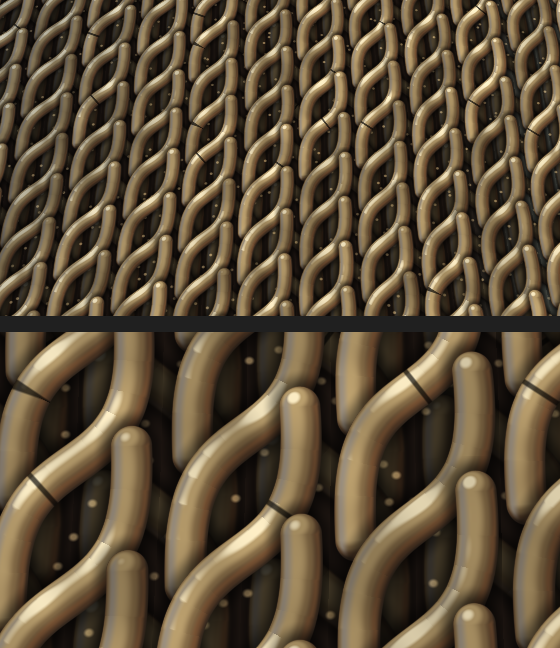
Top: the whole. Bottom: its middle third, enlarged.
Reproduce this texture procedurally as a Shadertoy shader.

```glsl
// Draws fanned columns of interlocked bronze wire links over a dim second layer of mesh.

const vec3 SHADOW = vec3(0.12, 0.09, 0.075);
const vec3 UMBER  = vec3(0.18, 0.14, 0.11);
const vec3 BROWN  = vec3(0.31, 0.23, 0.16);
const vec3 BRONZE = vec3(0.47, 0.39, 0.27);
const vec3 TAN    = vec3(0.66, 0.58, 0.42);
const vec3 STEEL  = vec3(0.52, 0.51, 0.51);
const vec3 CREAM  = vec3(0.89, 0.86, 0.75);

const float ROW_PITCH = 0.73;    // row height in column widths
const float WIRE_RADIUS = 0.122;
const int SEGMENTS = 12;

float hash(vec2 p) {
    return fract(sin(dot(p, vec2(127.1, 311.7))) * 43758.5);
}

// Layered sines, about -1 to 1
float waves(vec2 p) {
    return 0.5 * sin(p.x * 3.1 + 1.7 * sin(p.y * 2.3))
         + 0.3 * sin(p.y * 5.7 + 1.3 * sin(p.x * 4.1))
         + 0.2 * sin((p.x - p.y) * 9.3);
}

// Distance to the nearest scattered point
float cellular(vec2 p) {
    vec2 cell = floor(p);
    float nearest = 1.0;
    for (int j = -1; j <= 1; j++)
    for (int i = -1; i <= 1; i++) {
        vec2 id = cell + vec2(i, j);
        vec2 point = id + vec2(hash(id), hash(id + 37.0));
        nearest = min(nearest, length(p - point));
    }
    return nearest;
}

// Centre line of a link: a slanted S, t from -1 to 1
vec2 linkCurve(float t) {
    return vec2(0.34 * sin(1.8 * t), t * (0.45 + 0.42 * t * t));
}

// Curve parameter of the point nearest to q
float nearestOnLink(vec2 q) {
    float best = 1e3, bestT = 0.0;
    float dt = 2.0 / float(SEGMENTS);
    vec2 a = linkCurve(-1.0);
    for (int i = 0; i < SEGMENTS; i++) {
        float t = -1.0 + dt * float(i);
        vec2 b = linkCurve(t + dt);
        vec2 ab = b - a;
        float h = clamp(dot(q - a, ab) / dot(ab, ab), 0.0, 1.0);
        float d = length(q - a - ab * h);
        if (d < best) { best = d; bestT = t + dt * h; }
        a = b;
    }
    return bestT;
}

// Polished round wire; n is the offset across it, -1 to 1
vec3 metal(vec2 n, float wear) {
    float z = sqrt(max(0.0, 1.0 - dot(n, n)));
    float lit = dot(vec3(n, z), normalize(vec3(-0.3, 0.45, 0.8))) + 0.05 * wear;
    vec3 col = mix(UMBER, BROWN, smoothstep(0.0, 0.4, lit));
    col = mix(col, BRONZE, smoothstep(0.35, 0.68, lit));
    col = mix(col, TAN, smoothstep(0.65, 0.9, lit));
    float cool = smoothstep(0.3, 0.7, -n.x) * smoothstep(0.95, 0.7, length(n));
    col = mix(col, STEEL, 0.75 * cool);
    col = mix(col, CREAM, smoothstep(0.93, 1.0, lit));
    // warm bounce light along the lower edge
    float bounce = smoothstep(0.5, 0.8, n.x - n.y) * smoothstep(1.0, 0.8, length(n));
    return col + 0.1 * bounce * vec3(1.0, 0.6, 0.3);
}

// Paints one layer over base; lower links cover the ones above
vec3 meshLayer(vec3 base, vec2 grid, float mirror, float brightness, float pixel) {
    float column = floor(grid.x + 0.5);
    float down = grid.y + 0.3 * column + 0.4;
    float row = floor(down + 0.5);
    vec3 col = base;
    for (int k = -1; k <= 1; k++) {
        vec2 id = vec2(column, row + float(k));
        float seed = hash(id);
        vec2 q = vec2(grid.x - column, (id.y - down) * ROW_PITCH);
        q += 0.045 * (vec2(seed, hash(id + 19.0)) - 0.5);
        q.x *= mirror;
        float t = nearestOnLink(q);
        vec2 offset = q - linkCurve(t);
        float d = length(offset) - WIRE_RADIUS;
        vec2 n = offset / WIRE_RADIUS * vec2(mirror, 1.0);
        float wear = waves(id * 2.7 + vec2(t * 1.6, t));
        vec3 wire = metal(n, wear) * (0.92 + 0.2 * (seed - 0.5) + 0.1 * wear);
        // butt joint on some links
        float joint = mix(-0.65, 0.65, hash(id + 5.0));
        float cut = smoothstep(0.028, 0.01, abs(t - joint)) * step(0.72, seed);
        wire *= 1.0 - 0.65 * cut;
        // contact shadow, then the wire itself
        col *= mix(0.45, 1.0, smoothstep(-0.02, 0.11, d));
        col = mix(col, wire * brightness, smoothstep(pixel, -pixel, d));
    }
    return col;
}

void mainImage(out vec4 fragColor, in vec2 fragCoord) {
    vec2 p = fragCoord / iResolution.y;
    float depth = 1.0 - p.y;

    // Columns fan out and rows grow toward the bottom
    float spacing = 0.162 + 0.038 * depth;
    vec2 grid = vec2((p.x - 0.891) / spacing + 0.25,
                     log(1.0 + 0.354 * depth) / 0.04);
    grid.x += 0.025 * sin(grid.y * 0.9 + p.x * 2.0);
    float pixel = 0.8 / (iResolution.y * spacing);

    // Dark gaps, greyer at the right, with small glints
    vec3 col = mix(SHADOW, vec3(0.27, 0.29, 0.28), smoothstep(1.4, 1.75, p.x));
    col = meshLayer(col, grid + vec2(0.5, 0.35), -1.0, 0.42, pixel * 2.5);
    col += 0.6 * TAN * smoothstep(0.13, 0.04, cellular(grid * vec2(3.5, 3.0)));

    col = meshLayer(col, grid, 1.0, 1.04, pixel);

    // Cooler, dimmer light at the upper left
    float light = smoothstep(-0.2, 1.1, p.x + 0.5 * depth);
    col *= mix(vec3(0.78, 0.8, 0.84), vec3(1.04, 1.01, 0.96), light);
    fragColor = vec4(col, 1.0);
}
```
